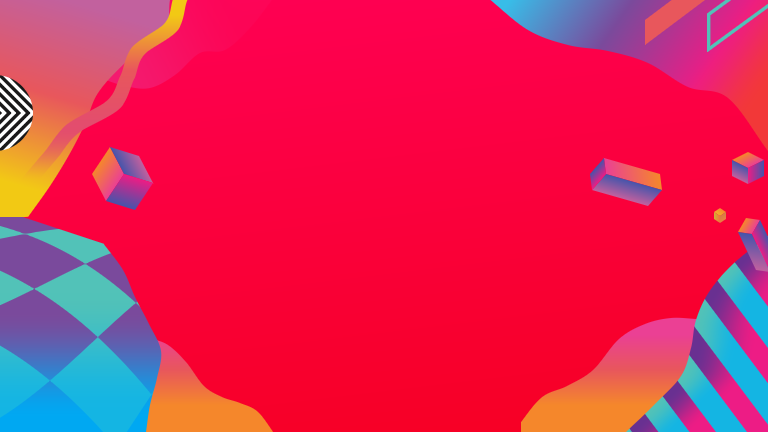
Give the GLSL for this background, as a Shadertoy shader.

```glsl
// Red backdrop framed by flowing gradient blobs, patterned hills and solid blocks.
// Blob edges are splines over evenly spaced knots; patterns are folded coordinates;
// each block is three parelleled faces spread from its nearest corner.

// The canvas spans GRID units; y is counted downward from the top edge.
const vec2 GRID = vec2(768, 432);

const vec3 ROSE = vec3(1, 0, .335);
const vec3 RED = vec3(.965, 0, .135);
const vec3 PINK = vec3(.92, .25, .58);
const vec3 MAGENTA = vec3(.93, .11, .52);
const vec3 CORAL = vec3(.91, .34, .36);
const vec3 SCARLET = vec3(.95, .22, .22);
const vec3 ORANGE = vec3(.96, .53, .17);
const vec3 YELLOW = vec3(.95, .79, .08);
const vec3 MAUVE = vec3(.76, .38, .62);
const vec3 PURPLE = vec3(.48, .29, .61);
const vec3 VIOLET = vec3(.41, .19, .57);
const vec3 INDIGO = vec3(.27, .33, .67);
const vec3 TEAL = vec3(.32, .76, .72);
const vec3 CYAN = vec3(.08, .71, .89);
const vec3 AZURE = vec3(0, .66, .95);

// Edge knots: y values across the canvas, or x values down it
const float[8] CLOUD_Y = float[8](78., 86., 88., 75., 53., 50., 28., -4.);
const float[8] SUNSET_X = float[8](170., 164., 126., 98., 85., 69., 50., 28.);
const float[8] TUBE_X = float[8](180., 171., 138., 127., 113., 72., 50., 28.);
const float[8] CHECK_X = float[8](103., 123., 135., 149., 161., 157., 150., 146.);
const float[8] LEFT_Y = float[8](338., 345., 362., 386., 397., 403., 412., 436.);
const float[8] RIGHT_Y = float[8](430., 398., 386., 370., 339., 324., 318., 319.);
const float[8] STRIPE_X = float[8](768., 733., 709., 696., 691., 681., 655., 626.);
const float[8] DUSK_Y = float[8](-2., 30., 45., 51., 63., 87., 98., 151.);

// Catmull-Rom curve through eight knots, t from 0 to 7
float spline(float t, float k[8]) {
  t = clamp(t, 0., 7.);
  int i = min(int(t), 6);
  float f = t - float(i), b = k[i], c = k[i + 1];
  float a = i > 0 ? k[i - 1] : 2. * b - c;
  float d = i < 6 ? k[i + 2] : 2. * c - b;
  return b + .5 * f * (c - a + f * (2. * a - 5. * b + 4. * c - d + f * (3. * (b - c) + d - a)));
}

// Smooth coverage of the region where the field is positive
float cover(float field) {
  float slope = length(vec2(dFdx(field), dFdy(field)));
  return clamp(.5 + field / max(slope, 1e-4), 0., 1.);
}

void paint(inout vec3 col, vec3 ink, float field) {
  col = mix(col, ink, cover(field));
}

vec3 ramp(float t, vec3 a, vec3 b, vec3 c) {
  return mix(mix(a, b, clamp(2. * t, 0., 1.)), c, clamp(2. * t - 1., 0., 1.));
}

// One parallelogram face, shaded along its second side
void face(inout vec3 col, vec2 p, vec2 u, vec2 v, vec3 near, vec3 far) {
  vec2 st = inverse(mat2(u, v)) * p, inside = .5 - abs(st - .5);
  float mask = min(cover(inside.x), cover(inside.y));
  col = mix(col, mix(near, far, clamp(st.y, 0., 1.)), mask);
}

// Solid block: edges a, b, c leave the nearest corner
void block(inout vec3 col, vec2 p, vec2 a, vec2 b, vec2 c, float warmth) {
  face(col, p, a, b, mix(PINK, YELLOW, warmth), ORANGE);
  face(col, p, b, c, mix(INDIGO, ORANGE, warmth), mix(MAUVE, ORANGE, warmth));
  face(col, p, c, a, mix(MAGENTA, ORANGE, warmth), mix(INDIGO, YELLOW, warmth));
}

// Warped diamond checker, positive on the dark cells
float diamonds(vec2 p) {
  float d = p.x - 25. - .17 * (p.y - 234.);
  float x = d * (.0155 + .000047 * d);
  float drop = p.y - 234. - 7. * x;
  float y = (sqrt(max(333. + 18.4 * drop, 0.)) - 18.25) / 9.2;
  return sin(1.5708 * (y + x)) * sin(1.5708 * (y - x));
}

void mainImage(out vec4 fragColor, in vec2 fragCoord) {
  vec2 p = fragCoord / iResolution.xy * GRID;
  p.y = GRID.y - p.y;
  vec3 col = mix(ROSE, RED, clamp((p.y + .12 * p.x) / 520., 0., 1.));

  // Faint cloud
  float d = min(spline((p.x - 100.) / 25., CLOUD_Y) - p.y, p.x - 100.);
  float haze = .15 + .7 * smoothstep(240., 70., p.x - .5 * p.y);
  paint(col, mix(col, vec3(.95, .12, .46), haze), d);

  // Sunset blob and its winding tube
  d = min(spline(p.y / 31., SUNSET_X) - p.x, 219. - p.y - .08 * p.x);
  paint(col, ramp((p.y - .3 * p.x + 20.) / 200., MAUVE, CORAL, YELLOW), d);
  float mid = spline(p.y / 26., TUBE_X);
  float bend = spline((p.y + 1.) / 26., TUBE_X) - mid;
  vec3 tube = ramp((p.y - 15.) / 110., YELLOW, CORAL, vec3(.89, .3, .43));
  tube = mix(col, tube, smoothstep(182., 125., p.y));
  paint(col, tube, 7. - abs(p.x - mid) / sqrt(1. + bend * bend));

  // Chevron disc
  vec2 q = p - vec2(-5, 113);
  float chevron = cover(abs(fract((q.x + abs(q.y)) / 9.5) - .5) - .25);
  paint(col, vec3(.1 + .9 * chevron), 38. - length(q));

  // Waves along the bottom
  vec3 wave = ramp((p.y - 335.) / 70., PINK, CORAL, ORANGE);
  paint(col, wave, min(p.y - spline((p.x - 150.) / 18., LEFT_Y), 300. - p.x));
  paint(col, wave, min(p.y - spline((p.x - 515.) / 26., RIGHT_Y), p.x - 521.));

  // Checkered hill
  d = min(p.y - 209.5 - .33 * p.x, p.y - 217.);
  d = min(d, spline((p.y - 243.) / 27., CHECK_X) - p.x);
  vec3 cell = mix(TEAL, CYAN, smoothstep(290., 410., p.y));
  paint(cell, mix(PURPLE, AZURE, smoothstep(310., 420., p.y)), diamonds(p));
  paint(col, cell, d);

  // Striped hill
  d = p.x - spline((p.y - 236.) / 28., STRIPE_X);
  float band = abs(fract((dot(p, vec2(.8, -.6)) - 418.) / 46. + .5) - .5);
  vec3 stripe = mix(VIOLET, MAGENTA, smoothstep(5., 65., d));
  paint(stripe, mix(TEAL, CYAN, smoothstep(0., 45., d)), .27 - band);
  paint(col, stripe, d);

  // Dusk blob, slanted bar and outlined bar
  float t = (p.x - 510. + .7 * p.y) / 320.;
  vec3 dusk = ramp(t * 1.3, vec3(.22, .74, .91), PURPLE, MAGENTA);
  dusk = mix(dusk, SCARLET, smoothstep(.72, 1., t));
  paint(col, dusk, min(spline((p.x - 488.) / 40., DUSK_Y) - p.y, p.x - 480.));
  d = 12.5 - abs(p.y + .75 * (p.x - 645.) - 32.5);
  paint(col, CORAL, min(p.x - 645., d));
  d = .8 * (19.5 - abs(p.y + .73 * (p.x - 707.) - 33.));
  paint(col, TEAL, 1.7 - abs(min(p.x - 707., d) - 1.7));

  // Floating blocks
  block(col, p - vec2(124, 174), vec2(-18, 27), vec2(-14, -27), vec2(29, 9), 0.);
  block(col, p - vec2(606, 174), vec2(-2, -16), vec2(56, 16), vec2(-14, 16), 0.);
  block(col, p - vec2(748, 168), vec2(16, -8), vec2(-16, -8), vec2(0, 16), 0.);
  block(col, p - vec2(720, 216), vec2(-6, -4), vec2(6, -4), vec2(0, 7), .8);
  block(col, p - vec2(752, 234), vec2(8, -14), vec2(-14, -2), vec2(18, 38), 0.);

  fragColor = vec4(col, 1);
}
```
